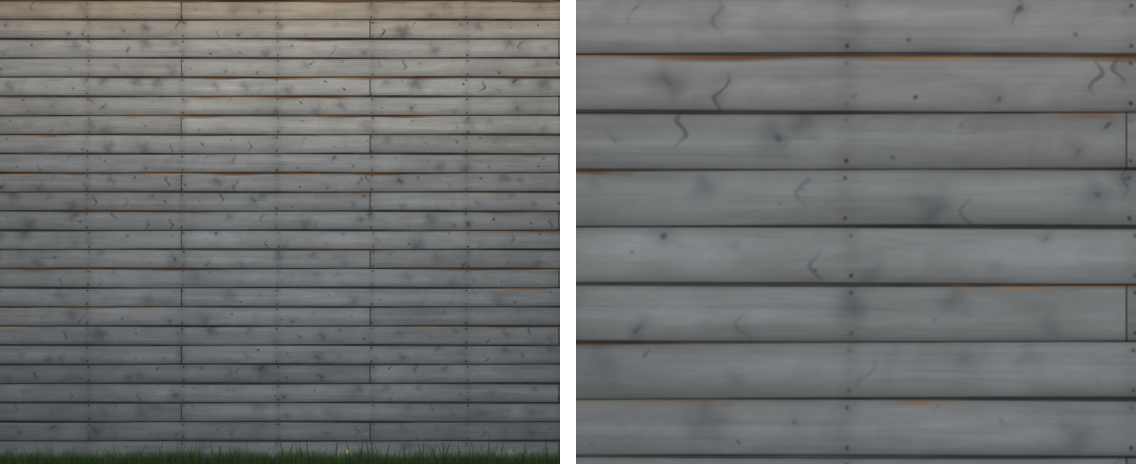
Left: the whole. Right: its middle third, enlarged.
Reproduce this texture procedurally as a Shadertoy shader.

```glsl
const float ROWS = 24.24;    // visible boards, bottom to top
const float SPAN = 29.37;    // canvas width in board heights

vec2 hash2(vec2 p) {
    return fract(sin(vec2(dot(p, vec2(127.1, 311.7)), dot(p, vec2(269.5, 183.3)))) * 43758.55);
}

// Warped, layered sines in about -1..1
float waves(vec2 p) {
    float sum = 0.0, amp = 0.5;
    for (int i = 0; i < 5; i++) {
        p = mat2(0.8, 0.6, -0.6, 0.8) * p * 1.7 + 2.3;
        p += 0.7 * sin(p.yx * 1.3);
        sum += amp * sin(p.x) * cos(p.y);
        amp *= 0.68;
    }
    return sum;
}

// Soft knots, smudges and occasional cracks scattered along one board
float blemishes(vec2 p, float row, float px) {
    float dark = 0.0;
    float busy = 0.45 + 0.55 * hash2(vec2(row, 31.0)).x;
    for (int i = -1; i <= 1; i++) {
        vec2 id = vec2(floor(p.x / 1.35) + float(i), row);
        vec2 h = hash2(id), k = hash2(id + 57.3), m = hash2(id + 23.9);
        vec2 d = p - vec2((id.x + h.x) * 1.35, row + 0.15 + 0.65 * h.y);
        d += 0.05 * sin(d.yx * 13.0 + h * 6.0);
        float r = 0.04 + 0.12 * pow(k.x, 4.0);
        float knot = 1.0 - smoothstep(r * 0.2, r * 1.4 + px, length(d * vec2(0.9, 1.0)));
        float halo = exp(-dot(d * vec2(0.8, 1.0), d) / (r * r * 6.0));
        d.x += d.y * (k.y - 0.85) * 2.5 + 0.05 * sin(d.y * 9.0 + h.x * 6.0);
        float crack = (1.0 - smoothstep(0.0, 0.07 + px, abs(d.x)))
                    * (1.0 - smoothstep(0.05, 0.42, abs(d.y))) * step(0.76, k.y);
        float smudge = halo * 0.4 * k.x * k.x;
        float spot = knot * (0.1 + 0.55 * m.x * m.x);
        dark = max(dark, busy * max(spot, max(smudge, crack * (0.12 + 0.35 * m.y))));
    }
    return dark;
}

vec3 boards(vec2 uv, vec2 p, float px) {
    float row = floor(p.y), f = p.y - row;
    vec2 h = hash2(vec2(row, 4.7));
    float joint = SPAN * (0.324 + 0.337 * mod(row, 3.0));
    float plank = step(joint, p.x);

    // Weathering: tan under the eaves, cold grey near the ground
    vec3 col = mix(vec3(0.335, 0.355, 0.37), vec3(0.435, 0.445, 0.45), smoothstep(0.0, 0.5, uv.y));
    col = mix(col, vec3(0.57, 0.56, 0.535), smoothstep(0.5, 0.9, uv.y));
    col = mix(col, vec3(0.6, 0.54, 0.46), 0.8 * smoothstep(0.9, 1.0, uv.y));
    col *= 1.02 - 0.1 * pow(abs(uv.x * 2.0 - 1.0), 2.0);
    col *= 0.95 + 0.1 * hash2(vec2(row, plank)).x;

    // Grain, blotches and board curvature
    vec2 shift = vec2(row * 7.3 + plank * 3.1, row * 2.9);
    col *= 1.0 + 0.07 * waves(vec2(p.x * 0.2, p.y * 4.0) + shift);
    col *= 1.0 + 0.07 * waves(p * vec2(0.4, 0.8) + shift);
    col *= 1.0 + 0.04 * waves(p * vec2(1.0, 4.0) + shift.yx);
    col *= 1.04 - 0.12 * smoothstep(0.5, 1.0, f);
    col = mix(col, vec3(0.14, 0.15, 0.17), blemishes(p, row, px));

    // Nail columns with faint stains, two small nails of uneven strength
    float column = (fract((p.x - 4.61) / 4.97 + 0.5) - 0.5) * 4.97 + 0.12 * (h.x - 0.5);
    float nail = length(vec2(column, abs(f - 0.5) - 0.35));
    float bite = hash2(vec2(floor(p.x / 4.97 + 0.57), row * 2.0 + step(0.5, f))).x;
    col *= 1.0 - 0.06 * exp(-column * column * 20.0);
    col *= 1.0 - (0.08 + 0.34 * bite) * (1.0 - smoothstep(0.0, 0.05 + px, nail));
    col *= 1.0 - 0.35 * (1.0 - smoothstep(0.0, 0.02 + px, abs(p.x - joint)));

    // Unweathered wood: thin streaks beneath the overlap
    float patchy = smoothstep(0.0, 0.4, waves(vec2(p.x * 0.09 + row * 5.7, row)) + h.y - 0.55);
    float lip = 1.0 - smoothstep(0.04, 0.12 + px, f + 0.03 * sin(p.x * 1.7 + row));
    vec3 rust = mix(vec3(0.38, 0.23, 0.13), vec3(0.6, 0.47, 0.34), 0.5 + 0.5 * sin(p.x * 0.8 + h.x * 9.0));
    col = mix(col, rust, patchy * lip * (0.25 + 0.5 * smoothstep(0.1, 0.6, uv.y)));

    // Slightly bowed gap of varying darkness with a soft shade around it
    float bow = 0.018 * sin(p.x * 0.35 + row * 1.9);
    float gap = abs(fract(p.y + bow + 0.5) - 0.5);
    float depth = 0.64 + 0.22 * waves(vec2(p.x * 0.3, floor(p.y + 0.5) * 3.7)) - 0.1 * patchy;
    col *= 1.0 - 0.2 * exp(-gap * 14.0);
    return mix(col, vec3(0.11, 0.11, 0.11), depth * (1.0 - smoothstep(0.0, 0.035 + px, gap)));
}

vec3 grass(vec3 col, vec2 g, float px) {
    float turf = 0.4 + 0.25 * waves(vec2(g.x * 0.9, 1.0));
    col = mix(col, vec3(0.09, 0.14, 0.08), 0.85 * (1.0 - smoothstep(turf - 0.3, turf + 0.4, g.y)));
    for (int layer = 0; layer < 5; layer++) {
        for (int i = -2; i <= 2; i++) {
            vec2 id = vec2(floor(g.x / 0.24) + float(i), float(layer) + 91.0);
            vec2 h = hash2(id), k = hash2(id + 13.7);
            float tall = 0.25 + 0.5 * h.y + 1.1 * pow(k.x, 8.0) * (0.4 + g.x / SPAN);
            float t = clamp(g.y / tall, 0.0, 1.0);
            float bend = (id.x + h.x) * 0.24 + (k.y - 0.5) * 0.6 * t * t;
            float halfWidth = 0.035 * (1.0 - t);
            float blade = (1.0 - smoothstep(halfWidth, halfWidth + px, abs(g.x - bend))) * step(g.y, tall);
            vec3 green = mix(vec3(0.09, 0.15, 0.07), vec3(0.24, 0.33, 0.18), h.y * (0.3 + 0.7 * t));
            col = mix(col, green, blade * (0.65 - 0.35 * t));
        }
    }
    // One yellow bloom and one pale seed head
    for (int i = 0; i < 2; i++) {
        float n = float(i);
        float d = length(g - vec2(SPAN * (0.62 + 0.291 * n), 0.65));
        vec3 bloom = mix(vec3(0.65, 0.56, 0.13), vec3(0.42, 0.47, 0.4), n);
        col = mix(col, bloom, 0.75 * (1.0 - smoothstep(0.03, 0.1 + px + 0.08 * n, d)));
    }
    return col;
}

void mainImage(out vec4 fragColor, in vec2 fragCoord) {
    vec2 uv = fragCoord / iResolution.xy;
    float px = ROWS / iResolution.y;
    vec3 col = boards(uv, vec2(uv.x * SPAN, (1.0 - uv.y) * ROWS - 0.03), px);
    fragColor = vec4(grass(col, uv * vec2(SPAN, ROWS), px), 1.0);
}
```
